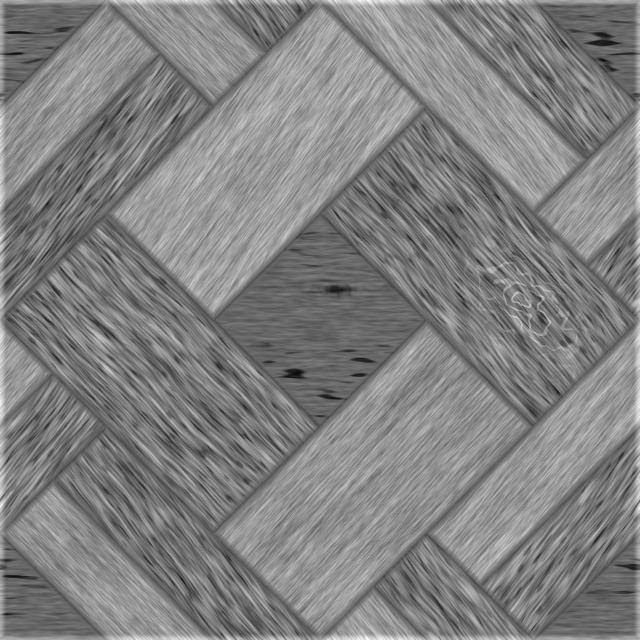
This pattern is drawn by a WebGL 1 fragment shader. Its source:

```glsl
precision highp float;
// Grey wood parquet laid on the diagonal: pinwheels of four planks around a small
// square, whole planks in one pinwheel and split planks in the next, alternating.
// Planks come from folded diagonal coordinates; grain is stretched gradient noise.

uniform vec2 u_resolution;

const float REPEATS = 1.0;       // tiles across and down
const float UNITS = 6.0;         // layout units per tile
const float LIGHT_TONE = 0.595;
const float DARK_TONE = 0.475;
const float INSET_TONE = 0.405;
const float GROOVE_TONE = 0.40;
const float BEVEL = 0.075;       // bevelled band beside each seam
const float SEAM = 0.022;        // dark line on the seam
const float SLANT = 0.17;        // largest drift of grain across a plank
const float RIM = 0.011;         // pale fade along the tile border
const float RIM_GAIN = 0.24;

float hash(float n) {
  return fract(sin(n * 12.9898 + 4.1) * 437.585);
}

vec2 gradient(vec2 cell) {
  vec3 q = fract(cell.xyx * vec3(0.1031, 0.1030, 0.0973));
  q += dot(q, q.yzx + 33.33);
  float angle = 6.2832 * fract((q.x + q.y) * q.z);
  return vec2(cos(angle), sin(angle));
}

// Gradient noise, roughly -0.7 to 0.7
float noise(vec2 p) {
  vec2 i = floor(p), f = fract(p);
  vec2 w = f * f * f * (f * (f * 6.0 - 15.0) + 10.0);
  vec2 e = vec2(1.0, 0.0);
  float low = mix(dot(gradient(i), f), dot(gradient(i + e), f - e), w.x);
  float high = mix(dot(gradient(i + e.yx), f - e.yx), dot(gradient(i + 1.0), f - 1.0), w.x);
  return mix(low, high, w.y);
}

// In both grains, x runs across the plank and y along it
float lightGrain(vec2 g, vec2 shift) {
  float fine = 0.17 * noise(g * vec2(38.0, 3.2) + shift);
  float broad = 0.13 * noise(g * vec2(13.0, 0.8) + shift.yx);
  float cloud = 0.07 * noise(g * vec2(2.5, 0.7) - shift);
  return fine + broad + cloud + 0.10 * noise(g * vec2(60.0, 9.0) - shift.yx);
}

float darkGrain(vec2 g, vec2 shift) {
  g.x += 0.07 * noise(g * vec2(1.5, 0.9) + shift);
  float broad = 0.25 * noise(g * vec2(15.0, 1.2) + shift);
  float fine = 0.27 * noise(g * vec2(33.0, 3.0) + shift.yx);
  float pores = smoothstep(0.15, 0.45, noise(g * vec2(26.0, 4.5) - shift));
  return broad + fine - 0.14 * pores + 0.10 * noise(g * vec2(3.0, 0.5) - shift.yx);
}

// Pale nested loops of a flat-sawn board
float cathedral(vec2 g) {
  vec2 c = g - vec2(0.08, 0.8);
  float warp = 0.16 * noise(g * vec2(3.0, 4.0)) + 0.06 * noise(g * vec2(8.0, 9.0));
  float rings = sin(48.0 * (length(c * vec2(1.0, 0.36)) + warp));
  float fade = exp(-dot(c * vec2(2.2, 1.1), c * vec2(2.2, 1.1)));
  return 0.22 * smoothstep(0.45, 0.95, rings) * fade;
}

// Weathered square with level grain and black cracks
float insetWood(vec2 p, float corner) {
  vec2 shift = vec2(31.7, 12.3) * (corner + 1.0);
  float tone = INSET_TONE + 0.11 * noise(p * vec2(2.5, 32.0) + shift);
  tone += 0.08 * noise(p * vec2(9.0, 55.0) - shift);
  float crack = smoothstep(0.14, 0.42, noise(p * vec2(3.2, 20.0) + shift.yx));
  float wear = smoothstep(0.05, 0.6, abs(p.y + 0.1) + 0.6 * noise(p * 2.5 + shift));
  vec2 knot = (p - vec2(0.16, -0.28)) / vec2(0.14, 0.035);
  float hole = (1.0 - corner) * exp(-dot(knot, knot) * (1.0 + noise(p * 20.0)));
  return tone - 0.30 * crack * wear - 0.32 * hole;
}

void main() {
  vec2 canvas = gl_FragCoord.xy / u_resolution;
  vec2 tile = fract(canvas * REPEATS);
  vec2 p = (tile - 0.5) * UNITS;
  float aa = 1.414 * UNITS * REPEATS / u_resolution.y;

  // Diagonal axes, folded into square pinwheel blocks
  vec2 diagonal = vec2(p.x - p.y, p.x + p.y);
  vec2 block = floor((diagonal + 3.0) / 6.0);
  vec2 q = diagonal - block * 6.0;
  float corner = mod(block.x + block.y, 2.0);

  float tone, edge;
  if (max(abs(q.x), abs(q.y)) < 1.0) {
    edge = 1.0 - max(abs(q.x), abs(q.y));
    tone = insetWood(0.5 * vec2(q.x + q.y, q.x - q.y), corner);
  } else {
    // Pick one of four planks; g is measured from its centre
    float turn = 3.0;
    vec2 g = q.yx + vec2(2.0, 1.0);
    if (q.x < -1.0 && q.y > -1.0) { turn = 0.0; g = q + vec2(2.0, -1.0); }
    else if (q.y > 1.0 && q.x > -1.0) { turn = 1.0; g = q.yx - vec2(2.0, 1.0); }
    else if (q.x > 1.0 && q.y < 1.0) { turn = 2.0; g = q + vec2(-2.0, 1.0); }

    // Split planks pair a light strip with a dark one
    float side = step(0.0, g.x) * corner;
    float dark = mix(mod(turn, 2.0), side, corner);
    float across = mix(1.0 - abs(g.x), 0.5 - abs(abs(g.x) - 0.5), corner);
    edge = min(across, 2.0 - abs(g.y));

    float seed = corner * 8.0 + turn * 2.0 + side;
    vec2 shift = vec2(17.3, 9.1) * (seed + 1.0);
    vec2 grain = vec2(g.x + SLANT * hash(seed) * g.y, g.y);
    tone = dark > 0.5 ? DARK_TONE + darkGrain(grain, shift) : LIGHT_TONE + lightGrain(grain, shift);
    tone += 0.05 * (hash(seed + 20.0) - 0.5);
    if (seed == 2.0) tone += cathedral(g);
  }

  // Bevel and seam, then the pale border
  tone = mix(tone, GROOVE_TONE, 0.7 * (1.0 - smoothstep(0.4 * BEVEL, BEVEL + aa, edge)));
  tone -= 0.09 * (1.0 - smoothstep(0.0, SEAM + aa, edge));
  vec2 border = min(tile, 1.0 - tile);
  tone += RIM_GAIN * (1.0 - smoothstep(0.0, RIM, min(border.x, border.y)));

  gl_FragColor = vec4(vec3(clamp(tone, 0.0, 1.0)), 1.0);
}
```
